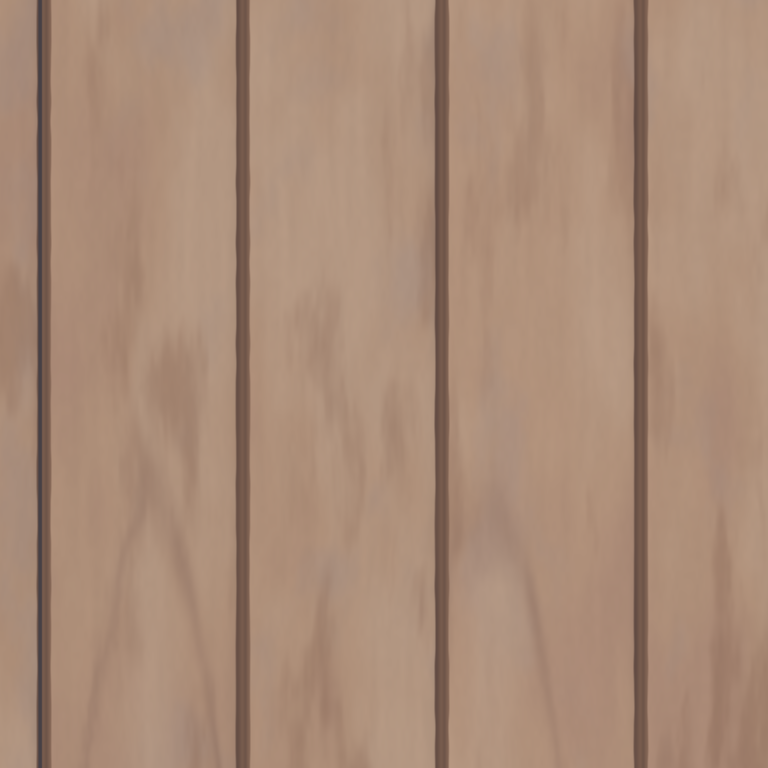
A WebGL 2 fragment shader for this texture:

```glsl
#version 300 es
precision highp float;
// Vertical wooden boards parted by narrow shaded grooves.
// Stretched value noise gives stains, fibres and per-board tint; alternate
// boards carry a parabolic flame figure with a dark rim and a pale core.

#define PITCH 0.2591        // distance between grooves
#define FIRST_GROOVE 0.0573 // centre of the leftmost groove
#define GROOVE_WIDTH 0.0180
#define EDGE_BLUR 0.0016
#define STAIN 0.48          // strength of the brown stains
#define GRAIN 0.022         // brightness swing of the fibres
#define FLAME_TOP 0.345     // height of the flame tips
#define FLAME_CURVE 42.0    // narrowness of the flames

uniform vec2 u_resolution;
out vec4 outColor;

const vec3 WOOD = vec3(0.685, 0.562, 0.474);
const vec3 PALE = vec3(0.715, 0.607, 0.525);
const vec3 ROSY = vec3(0.655, 0.525, 0.455);
const vec3 BROWN = vec3(0.560, 0.430, 0.360);
const vec3 GREY = vec3(0.630, 0.550, 0.515);
const vec3 GROOVE = vec3(0.470, 0.362, 0.303);
const vec3 SHADOW = vec3(0.375, 0.288, 0.258);
const vec3 CRACK = vec3(0.275, 0.250, 0.270);

float hash(vec2 p) {
    return fract(sin(dot(p, vec2(127.1, 311.7))) * 43758.5453);
}

float noise(vec2 p) {
    vec2 cell = floor(p);
    vec2 f = fract(p);
    f = f * f * (3.0 - 2.0 * f);
    float low = mix(hash(cell), hash(cell + vec2(1.0, 0.0)), f.x);
    float high = mix(hash(cell + vec2(0.0, 1.0)), hash(cell + 1.0), f.x);
    return mix(low, high, f.y);
}

float fbm(vec2 p) {
    float sum = 0.0;
    float weight = 0.533;
    for (int i = 0; i < 4; i++) {
        sum += weight * noise(p);
        p = p * 2.03 + 17.3;
        weight *= 0.5;
    }
    return sum;
}

// Pale tongue under a dark arch, on even boards only
vec3 addFlame(vec3 color, vec2 p, float across, float board) {
    float axis = 0.53 - 0.145 * board;
    vec2 seed = vec2(board * 9.7, 3.0);
    float warp = fbm(p * vec2(26.0, 7.0) + seed) - 0.5;
    float offset = (across - axis) * PITCH + 0.025 * warp;
    float depth = FLAME_TOP - p.y - FLAME_CURVE * offset * offset + 0.10 * warp;
    float present = 1.0 - step(0.5, mod(board, 2.0));
    float streak = noise(p * vec2(60.0, 6.0) + seed);
    float rim = exp(-pow(depth / 0.045, 2.0)) * (0.25 + 0.65 * streak);
    float core = smoothstep(0.02, 0.10, depth) * exp(-pow(offset / 0.035, 2.0));
    color = mix(color, mix(BROWN, GREY, 0.25), 0.72 * rim * present);
    return mix(color, PALE, 0.65 * core * present);
}

vec3 woodColor(vec2 p, float across, float board) {
    vec2 q = p + vec2(board * 5.31, board * 8.17);
    q.x += 0.012 * (noise(q * vec2(4.0, 6.0)) - 0.5);

    // Broad clouds of tint
    float tint = fbm(q * vec2(7.0, 2.6));
    vec3 color = mix(WOOD, PALE, 0.75 * smoothstep(0.46, 0.72, tint));
    color = mix(color, ROSY, 0.70 * smoothstep(0.53, 0.28, tint));
    float haze = fbm(q * vec2(11.0, 5.0) + 41.0);
    color = mix(color, GREY, 0.38 * smoothstep(0.55, 0.78, haze));

    // Long brown stains, heavier toward the bottom
    float stain = fbm(q * vec2(23.0, 4.2) + 73.0);
    float amount = smoothstep(0.54, 0.82, stain) * mix(1.15, 0.6, p.y);
    color = mix(color, BROWN, STAIN * amount);
    color = addFlame(color, p, across, board);

    // Soft fibres and faint speckle
    float fibre = noise(q * vec2(105.0, 9.0)) - 0.5;
    float speckle = noise(q * vec2(190.0, 75.0)) - 0.5;
    color *= 1.0 + GRAIN * (fibre + 0.6 * speckle);
    return color * (1.0 + 0.022 * (hash(vec2(board, 2.0)) - 0.5));
}

vec3 grooveColor(float t, float y, float index) {
    float shade = 0.6 + 0.4 * noise(vec2(index * 7.0, y * 6.0));
    vec3 color = mix(GROOVE, SHADOW, shade * smoothstep(0.50, 0.08, t));
    color = mix(color, SHADOW, 0.40 * exp(-pow((t - 0.66) / 0.13, 2.0)));
    float crack = smoothstep(0.05, 0.14, t) * smoothstep(0.42, 0.28, t);
    color = mix(color, CRACK, crack * (1.0 - step(0.5, abs(index))));
    return mix(color, BROWN, 0.45 * smoothstep(0.72, 1.0, t));
}

void main() {
    vec2 p = gl_FragCoord.xy / u_resolution;
    float along = (p.x - FIRST_GROOVE) / PITCH;
    float board = floor(along);
    float index = floor(along + 0.5);

    // Signed distance from the nearest groove, with a slightly worn edge
    float side = (along - index) * PITCH;
    float wear = 0.0012 * (noise(vec2(index * 13.0, p.y * 38.0)) - 0.5);
    float outside = abs(side) - 0.5 * GROOVE_WIDTH + wear;
    float blur = max(EDGE_BLUR, 0.75 / u_resolution.x);

    vec3 color = woodColor(p, along - board, board);
    float lip = exp(-max(outside, 0.0) / 0.006);
    color *= 1.0 + lip * (side > 0.0 ? 0.015 : -0.045);
    vec3 groove = grooveColor(side / GROOVE_WIDTH + 0.5, p.y, index);
    color = mix(groove, color, smoothstep(-blur, blur, outside));
    outColor = vec4(color, 1.0);
}
```
